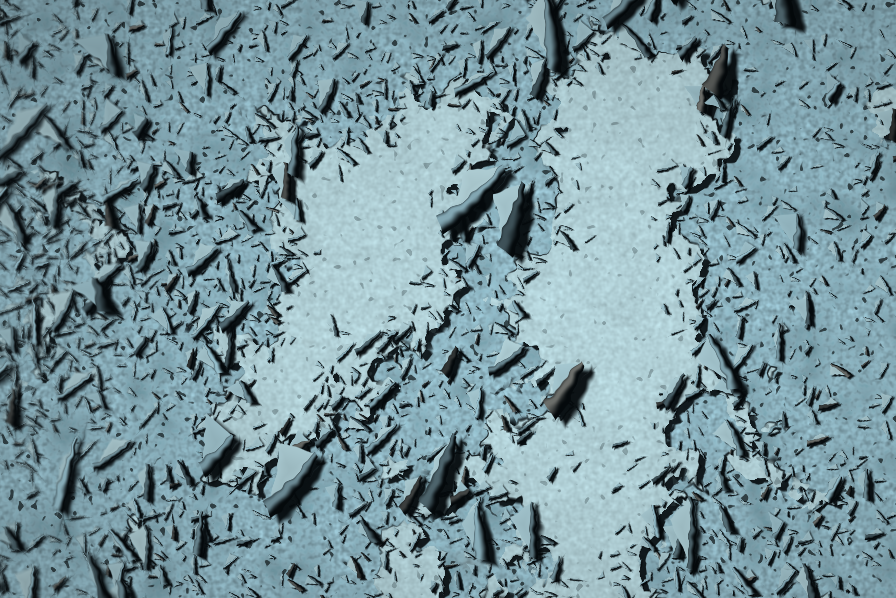
Write a WebGL 2 fragment shader that draws this texture.

```glsl
#version 300 es
precision highp float;
#define PALE vec3(0.68, 0.80, 0.825)
#define BLUE vec3(0.55, 0.70, 0.75)
#define DULL vec3(0.39, 0.53, 0.57)
#define INK vec3(0.015, 0.035, 0.045)
#define RUST vec3(0.34, 0.29, 0.25)
#define FLAKE_AMOUNT 0.92
#define SHADOW_DEPTH 0.95
#define LEAN 0.2
#define DEFOCUS 0.003
#define GRIT 0.3
uniform vec2 u_resolution;
out vec4 fragColor;

vec3 hash3(vec2 p) {
  vec3 q = fract(vec3(p.xyx) * vec3(0.1031, 0.1030, 0.0973));
  q += dot(q, q.yxz + 33.33);
  return fract((q.xxy + q.yzz) * q.zyx);
}
float corner(vec2 cell, vec2 offset) { return dot(hash3(cell).xy * 2.0 - 1.0, offset); }
float gradientNoise(vec2 p) {
  vec2 i = floor(p), f = p - i, e = vec2(1.0, 0.0);
  vec2 s = f * f * f * (f * (f * 6.0 - 15.0) + 10.0);
  return mix(mix(corner(i, f), corner(i + e, f - e), s.x),
             mix(corner(i + e.yx, f - e.yx), corner(i + 1.0, f - 1.0), s.x), s.y);
}
float fbm(vec2 p) {
  float sum = 0.0, gain = 0.6;
  for (int i = 0; i < 4; i++, gain *= 0.5) {
    sum += gain * gradientNoise(p);
    p = mat2(1.6, 1.2, -1.2, 1.6) * p + 7.3;
  }
  return sum;
}
// Angular cell distance, giving chipped outlines
float chips(vec2 p) {
  float nearest = 2.0;
  for (int n = 0; n < 9; n++) {
    vec2 cell = floor(p) + vec2(n % 3 - 1, n / 3 - 1);
    vec2 d = p - cell - hash3(cell + 19.0).xy;
    nearest = min(nearest, max(abs(d.x * 0.9 + d.y * 0.4), abs(d.y * 0.9 - d.x * 0.5)));
  }
  return nearest;
}
float segment(vec2 p, vec2 a, vec2 b) {
  vec2 ab = b - a;
  return length(p - a - ab * clamp(dot(p - a, ab) / dot(ab, ab), 0.0, 1.0));
}
// Positive inside the large pale sheets
float sheetField(vec2 p) {
  float bands = min(segment(p, vec2(0.97, 0.06), vec2(1.06, 0.85)),
                    segment(p, vec2(0.48, 0.38), vec2(0.72, 0.75)));
  float grain = fbm(p * 3.6 + 4.0);
  return max(0.14 - bands + 0.32 * grain, 0.33 * grain - 0.06);
}
float chippedSheet(vec2 p) {
  return sheetField(p) + 0.08 * (chips(p * 17.0) - 0.4) + 0.03 * (chips(p * 46.0) - 0.4);
}
float flakeDensity(vec2 p) {
  float b = sheetField(p);
  float d = 0.8 * exp(-11.0 * abs(b)) + 0.5 * smoothstep(-0.2, 0.35, gradientNoise(p * 2.7));
  d += 0.2 * (1.0 - smoothstep(0.2, 1.0, p.x));
  return d * (1.0 - smoothstep(0.01, 0.1, b)) * mix(1.0, 0.6, smoothstep(1.1, 1.35, p.x));
}
// x: roll distance, y: torn sheet distance, z: position across the roll
vec3 flakeShape(vec2 r, float angle, vec2 size, float spread) {
  vec2 axis = vec2(sin(angle), cos(angle));
  vec2 q = vec2(dot(r, vec2(axis.y, -axis.x)), dot(r, axis));
  q.x += 0.5 * spread * q.y * q.y + 0.06 * gradientNoise(r * 7.0 + angle * 9.0);
  float width = size.x * (1.0 - 0.55 * clamp(q.y / size.y, -1.0, 1.0));
  float roll = max(abs(q.x) - width, abs(q.y + 0.4 * q.x) - size.y);
  float slope = spread / size.y;
  float torn = (slope * abs(q.y + 0.6 * q.x) - q.x - spread) / sqrt(1.0 + slope * slope);
  return vec3(roll, max(q.x, torn), clamp(q.x / width, -1.0, 1.0));
}
float cover(float d, float soft) { return 1.0 - smoothstep(-soft, soft, d); }
void drawFlakes(inout vec3 color, vec2 p, float cells, float amount, float turn, float soft) {
  vec2 g = p * cells;
  float aa = soft * cells;
  for (int n = 0; n < 9; n++) {
    vec2 cell = floor(g) + vec2(n % 3 - 1, n / 3 - 1);
    vec3 h = hash3(cell + cells * 3.7), k = hash3(cell + cells * 5.1 + 40.0);
    vec2 center = cell + 0.15 + 0.7 * h.xy, r = g - center;
    if (h.z > amount * 1.5 || h.z > amount * flakeDensity(center / cells)) continue;
    float angle = LEAN + (k.x - 0.5) * turn;
    vec2 size = vec2(mix(0.035, 0.085, k.y), mix(0.2, 0.52, k.z));
    float spread = mix(0.1, 0.45, fract(k.x * 7.0 + k.y));
    vec3 shade = flakeShape(r - size.x * vec2(1.4, -0.9), angle, size, spread);
    vec3 shape = flakeShape(r, angle, size, spread);
    color = mix(color, INK, SHADOW_DEPTH * cover(min(shade.x, shade.y), 0.03 + aa));
    color = mix(color, mix(BLUE, PALE, 0.3 + 0.7 * k.z) * (1.0 + 0.35 * shape.y), cover(shape.y, aa));
    float light = (1.0 - smoothstep(-0.4, 0.75, shape.z)) * smoothstep(-1.4, -0.6, shape.z);
    vec3 paint = mix(BLUE, RUST, 0.7 * step(0.9, k.y));
    color = mix(color, mix(INK, paint, light * mix(0.4, 1.1, h.x)), cover(shape.x, aa));
  }
}
void main() {
  vec2 p = gl_FragCoord.xy / u_resolution.y;
  float aspect = u_resolution.x / u_resolution.y;
  float soft = 0.6 / u_resolution.y + DEFOCUS * (1.0 - smoothstep(0.0, 0.35, p.x));
  // Mottled wall and pale sheets with shaded rims
  float mottle = fbm(p * 13.0), b = chippedSheet(p);
  float grit = gradientNoise(p * 95.0) + 0.7 * gradientNoise(p * 170.0 + 9.0);
  vec3 color = mix(BLUE, DULL, smoothstep(0.0, 0.6, mottle + 0.5 * grit)) * (1.0 + GRIT * grit);
  float sheet = smoothstep(-soft, soft, b);
  float shadow = smoothstep(-0.003, 0.006, chippedSheet(p + vec2(-0.011, 0.008)));
  color = mix(color, INK, 0.9 * shadow * (1.0 - sheet));
  color = mix(color, PALE * (1.0 + 0.1 * mottle + 0.4 * GRIT * grit), sheet);
  float rim = 1.0 - smoothstep(0.0, 0.006 + soft, abs(b));
  color = mix(color, INK, 0.85 * rim * smoothstep(-0.1, 0.2, gradientNoise(p * 14.0)));
  // Pits and faint rust
  float pits = smoothstep(0.3, 0.42, gradientNoise(p * 75.0 + 31.0));
  color = mix(color, DULL * 0.35, pits * mix(0.85, 0.3, sheet));
  color = mix(color, RUST, 0.3 * smoothstep(0.3, 0.6, fbm(p * 8.0 + 50.0)));
  // Flakes from crumbs to long curls
  for (float i = 0.0; i < 4.0; i++)
    drawFlakes(color, p, 48.0 * pow(0.53, i), (0.8 - 0.07 * i) * FLAKE_AMOUNT, 3.0 - 0.55 * i, soft);
  // Uneven light
  vec2 away = (p - vec2(0.56 * aspect, 0.45)) / vec2(aspect, 1.0);
  fragColor = vec4(clamp(color * (1.03 - 0.4 * dot(away, away)), 0.0, 1.0), 1.0);
}
```
